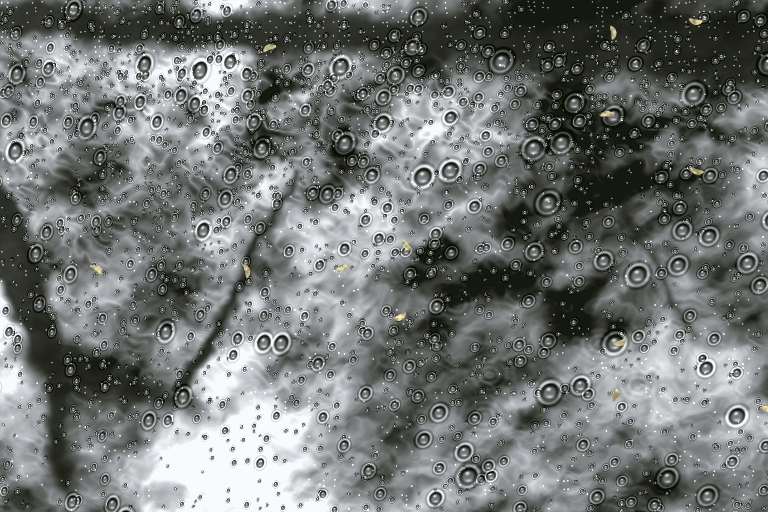
A WebGL 2 fragment shader for this texture:

```glsl
#version 300 es
precision highp float;
// Bubbles and ripples on a pond that mirrors bright sky and dark branches.
uniform vec2 u_resolution;
out vec4 fragColor;

vec2 hash2(vec2 p) {
    vec3 q = fract(p.xyx * vec3(0.1031, 0.1030, 0.0973));
    q += dot(q, q.yzx + 33.33);
    return fract((q.xx + q.yz) * q.zy);
}

float noise(vec2 p) {
    vec2 i = floor(p), f = fract(p);
    f = f * f * (3.0 - 2.0 * f);
    return mix(mix(hash2(i).x, hash2(i + vec2(1, 0)).x, f.x),
               mix(hash2(i + vec2(0, 1)).x, hash2(i + 1.0).x, f.x), f.y);
}

float fbm(vec2 p) {
    float sum = 0.0, amp = 0.52;
    for (int i = 0; i < 5; i++) {
        sum += amp * noise(p);
        p = mat2(1.6, 1.1, -1.1, 1.6) * p + 17.3;
        amp *= 0.5;
    }
    return sum;
}

mat2 rotate(float a) { return mat2(cos(a), sin(a), -sin(a), cos(a)); }

float blob(vec2 p, vec2 centre, vec2 size) {
    vec2 d = (p - centre) / size;
    return exp(-dot(d, d));
}

// Coverage of a tapered limb from a to b
float limb(vec2 p, vec2 a, vec2 b, float ra, float rb, float soft) {
    vec2 ab = b - a;
    float t = clamp(dot(p - a, ab) / dot(ab, ab), 0.0, 1.0);
    return 1.0 - smoothstep(-soft, soft, length(p - a - ab * t) - mix(ra, rb, t));
}

// Bubbles gather in a drift across the top and thin out to the lower right
float crowding(vec2 p) {
    float drift = blob(p, vec2(0.6, 0.78), vec2(1.1, 0.13));
    float left = (1.0 - smoothstep(0.3, 1.2, p.x)) * smoothstep(0.1, 0.5, p.y);
    return 0.4 + 0.6 * drift + 0.35 * left - 0.35 * smoothstep(0.87, 0.95, p.y);
}

float addBubbles(float light, vec2 p, float cells, float share, float seed) {
    vec2 q = p * cells, id = floor(q);
    for (int i = 0; i < 9; i++) {
        vec2 cell = id + vec2(i % 3, i / 3) - 1.0;
        vec2 pick = hash2(cell + seed), kind = hash2(cell + seed + 57.0);
        if (kind.x > share * crowding(cell / cells)) continue;
        float radius = mix(0.17, 0.34, kind.y * kind.y);
        vec2 d = (q - cell - 0.15 - 0.7 * pick) / radius;
        d.x = (d.x - 0.15 * d.y) * mix(1.3, 1.0, smoothstep(0.2, 1.0, p.x));
        float a = length(d), edge = max(0.07, cells / (u_resolution.y * radius));
        // Raised water around the film
        light += 0.22 * exp(-pow((a - 1.22) / 0.14, 2.0));
        light -= 0.16 * exp(-pow((a - 1.55) / 0.17, 2.0));
        // Dark rim, pale lens and glints
        float lens = 0.43 - 0.17 * d.y - 0.28 * smoothstep(0.45, 0.85, a);
        lens += 0.6 * blob(d, vec2(-0.15, 0.35), vec2(0.25, 0.2));
        lens += 0.35 * blob(d, vec2(0.15, -0.5), vec2(0.4, 0.17));
        light = mix(light, lens, 0.9 * (1.0 - smoothstep(1.0 - edge, 1.0 + edge, a)));
    }
    return light;
}

void main() {
    vec2 p = gl_FragCoord.xy / u_resolution.y;

    // Surface distortion with a few spreading rings
    vec2 w = p + 0.05 * (vec2(fbm(p * 9.0), fbm(p * 9.0 + 41.0)) - 0.5);
    w += 0.012 * (vec2(noise(p * 45.0), noise(p * 45.0 + 9.0)) - 0.5);
    float rings = 0.0;
    for (int i = 0; i < 5; i++) {
        vec2 centre = vec2(0.75, 0.1) + vec2(0.7, 0.5) * hash2(vec2(i, 12));
        float d = length((p - centre) * vec2(1.0, 1.2));
        rings += sin(d * 420.0) * exp(-d * d * 600.0) * smoothstep(0.0, 0.015, d);
    }

    // Mirrored sky broken by foliage: slanted at left, level at right
    float slant = mix(0.55, -0.1, smoothstep(0.2, 0.9, p.x));
    float foliage = fbm(rotate(slant) * w * vec2(3.2, 7.0) + 3.0);
    float facets = fbm(rotate(-0.5) * w * vec2(13.0, 24.0));
    float crinkle = 1.0 - abs(2.0 * noise(rotate(0.5) * w * vec2(38.0, 62.0)) - 1.0);
    float light = 0.49 + 1.35 * (foliage - 0.5) + 0.85 * (facets - 0.5) + 0.06 * rings;
    light += 0.3 * (crinkle - 0.5) * crowding(p);
    light -= 0.2 * blob(w, vec2(1.1, 0.6), vec2(0.28, 0.13));
    light -= 0.14 * blob(w, vec2(1.1, 0.1), vec2(0.5, 0.05));
    light += 0.14 * blob(w, vec2(0.9, 0.33), vec2(0.4, 0.08));
    light += 0.75 * blob(w, vec2(0.47, 0.07), vec2(0.19, 0.15));
    light += 0.55 * blob(w, vec2(0.0, 0.4), vec2(0.12, 0.25));

    // Dark trunk and branches
    float wood = limb(w, vec2(-0.1, 0.965), vec2(0.75, 0.925), 0.03, 0.04, 0.018);
    wood = max(wood, limb(w, vec2(0.75, 0.925), vec2(1.6, 0.9), 0.045, 0.08, 0.035));
    wood = max(wood, limb(w, vec2(-0.02, 0.6), vec2(0.11, 0.29), 0.045, 0.04, 0.016));
    wood = max(wood, limb(w, vec2(0.1, 0.3), vec2(0.37, 0.2), 0.05, 0.02, 0.03));
    wood = max(wood, limb(w, vec2(0.11, 0.3), vec2(0.13, 0.06), 0.03, 0.015, 0.016));
    wood = max(wood, limb(w, vec2(0.58, 0.65), vec2(0.35, 0.23), 0.004, 0.014, 0.01));
    wood = max(wood, 0.7 * limb(w, vec2(1.18, 0.68), vec2(1.37, 0.33), 0.01, 0.004, 0.01));
    light = mix(light, 0.11 + 0.12 * facets * facets, 0.93 * wood);
    light = clamp(light, 0.09, 1.0);

    // Froth from fine to coarse
    light = addBubbles(light, p, 62.0, 0.42, 11.0);
    light = addBubbles(light, p, 36.0, 0.48, 83.0);
    light = addBubbles(light, p, 19.0, 0.3, 151.0);

    // Bright specks, thickest along the top
    vec2 q = p * 105.0, cell = floor(q), pick = hash2(cell + 5.0);
    float speck = 1.0 - smoothstep(0.08, 0.26, length(fract(q) - 0.3 - 0.4 * pick));
    float shown = step(hash2(cell + 29.0).x, 0.06 + 0.2 * smoothstep(0.8, 0.95, p.y));
    light = clamp(light + 0.45 * speck * shown, 0.05, 0.98);

    // Olive shadows, cool highlights
    vec3 colour = light + vec3(-0.008, 0.003, mix(-0.03, 0.018, smoothstep(0.15, 0.65, light)));

    // Floating husks
    q = p * 7.0;
    cell = floor(q);
    pick = hash2(cell + 301.0);
    vec2 d = rotate(6.28 * pick.x) * (fract(q) - 0.3 - 0.4 * pick);
    d.y += 3.0 * d.x * d.x;
    float husk = 1.0 - smoothstep(0.8, 1.1, length(d / vec2(0.1, 0.04)));
    husk *= step(hash2(cell + 347.0).x, 0.16);
    colour = mix(colour, vec3(0.8, 0.76, 0.58) * (0.65 + 0.6 * noise(p * 160.0)), husk);

    fragColor = vec4(clamp(colour, 0.0, 1.0), 1.0);
}
```
